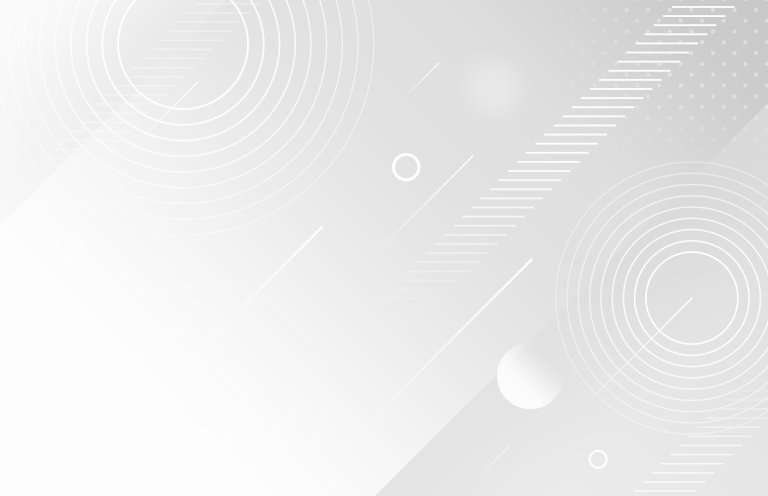
Write a WebGL 2 fragment shader that draws this background.

```glsl
#version 300 es
precision highp float;
// Pale abstract backdrop: three diagonal grey panels under white ornaments.
// Panels are gradients along the rising diagonal; rings, hatching, dots and
// fading strokes are distance functions on repeated coordinates.
uniform vec2 u_resolution;
out vec4 outColor;

const float DIAGONAL = 0.70710678;

// Antialiased coverage of a filled shape from its signed distance.
float fill(float dist, float pixel) {
  return clamp(0.5 - dist / pixel, 0.0, 1.0);
}

// Coverage of a line, dimmed when it is thinner than a pixel.
float stroke(float dist, float width, float pixel) {
  return fill(abs(dist) - 0.5 * width, pixel) * min(1.0, width / pixel);
}

float ring(vec2 p, vec2 center, float radius, float width, float pixel) {
  return stroke(length(p - center) - radius, width, pixel);
}

// Nine concentric rings, growing fainter and thinner outwards.
float ringGroup(vec2 p, vec2 center, float inner, float gap, float width, float pixel) {
  float radius = length(p - center);
  float index = clamp(round((radius - inner) / gap), 0.0, 8.0);
  float fade = index / 8.0;
  float line = stroke(radius - inner - index * gap, width * mix(1.0, 0.65, fade), pixel);
  return line * mix(1.0, 0.45, fade);
}

// Stacked horizontal bars whose ends follow the rising diagonal.
float hatch(vec2 p, float start, float phase, float width, float pixel) {
  float gap = 0.01838;
  float row = round((p.y - phase) / gap) * gap + phase;
  float along = p.x - row - start;
  float span = fill(abs(along - 0.063) - 0.063, pixel);
  return stroke(p.y - row, width, pixel) * span;
}

// Diagonal stroke, brightest at its upper right tip.
float fadingStroke(vec2 p, vec2 tip, float reach, float width, float pixel) {
  vec2 q = p - tip;
  float along = -(q.x + q.y) * DIAGONAL;
  float across = (q.x - q.y) * DIAGONAL;
  float ends = fill(-along, pixel) * fill(along - reach, pixel);
  return stroke(across, width, pixel) * ends * clamp(1.0 - along / reach, 0.0, 1.0);
}

// Square lattice of dots turned by 45 degrees.
float dots(vec2 p, float pitch, float radius, float pixel) {
  vec2 q = vec2(p.x + p.y, p.x - p.y) * DIAGONAL;
  vec2 cell = (fract(q / pitch) - 0.5) * pitch;
  return fill(length(cell) - radius, pixel);
}

// Grey level of the three panels.
float panels(vec2 p, float pixel) {
  float rise = p.x + p.y;
  float fall = p.x + 1.0 - p.y;
  float middle = mix(0.992, 0.877, smoothstep(0.45, 1.75, rise));
  middle -= 0.09 * smoothstep(1.75, 2.55, rise);
  float upper = mix(0.985, 0.912, smoothstep(0.3, 1.35, rise));
  upper = mix(upper, 0.982, smoothstep(0.0, 0.42, 0.456 - fall));
  float lower = mix(0.895, 0.852, smoothstep(1.0, 2.2, rise));
  lower += 0.028 * smoothstep(0.0, 0.4, fall - 1.756);
  float shade = mix(middle, upper, fill((fall - 0.456) * DIAGONAL, pixel));
  return mix(shade, lower, fill((1.756 - fall) * DIAGONAL, pixel));
}

void main() {
  float pixel = 1.0 / u_resolution.y;
  vec2 p = gl_FragCoord.xy * pixel;
  float shade = panels(p, pixel);

  // Dotted corner and soft glow
  float corner = smoothstep(1.04, 1.4, p.x) * smoothstep(0.63, 0.85, p.y);
  float light = 0.36 * corner * dots(p, 0.0308, 0.0042, pixel);
  light = max(light, 0.3 * (1.0 - smoothstep(0.015, 0.085, length(p - vec2(0.996, 0.823)))));

  // Hatched ribbons
  float ribbon = hatch(p, 0.369, 0.986, 0.0037, pixel) * smoothstep(0.32, 0.72, p.y);
  light = max(light, ribbon);
  light = max(light, 0.8 * hatch(p, 1.268, 0.010, 0.003, pixel) * smoothstep(0.29, 0.04, p.y));
  light = max(light, 0.4 * hatch(p, -0.597, 0.974, 0.0028, pixel) * smoothstep(0.54, 0.72, p.y));

  // Concentric rings
  light = max(light, ringGroup(p, vec2(0.369, 0.911), 0.131, 0.0317, 0.0038, pixel));
  light = max(light, ringGroup(p, vec2(1.395, 0.399), 0.0927, 0.0227, 0.0034, pixel));
  light = max(light, 0.45 * ringGroup(p, vec2(0.28, 0.05), 0.16, 0.033, 0.003, pixel));

  // Small single rings
  light = max(light, ring(p, vec2(0.819, 0.663), 0.0255, 0.0062, pixel));
  light = max(light, ring(p, vec2(1.206, 0.074), 0.017, 0.0042, pixel));
  light = max(light, 0.6 * ring(p, vec2(0.139, 0.506), 0.024, 0.004, pixel));

  // Fading strokes: tip, reach, width
  vec4 strokes[7] = vec4[7](
    vec4(0.650, 0.543, 0.39, 0.0048), vec4(0.954, 0.686, 0.31, 0.0032),
    vec4(1.073, 0.478, 0.56, 0.0048), vec4(0.885, 0.873, 0.12, 0.0022),
    vec4(1.396, 0.400, 0.34, 0.0034), vec4(0.399, 0.835, 0.25, 0.0026),
    vec4(1.028, 0.101, 0.12, 0.0018));
  for (int i = 0; i < 7; i++) {
    light = max(light, fadingStroke(p, strokes[i].xy, strokes[i].z, strokes[i].w, pixel));
  }
  shade = mix(shade, 0.995, light);

  // Ball dissolving towards the upper right
  vec2 ball = p - vec2(1.069, 0.242);
  float body = 1.0 - smoothstep(-0.035, 0.055, (ball.x + ball.y) * DIAGONAL);
  shade = mix(shade, 0.985, fill(length(ball) - 0.067, pixel) * body);

  outColor = vec4(vec3(shade), 1.0);
}
```
